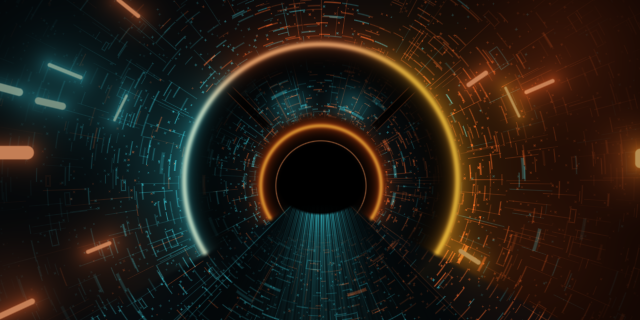
A WebGL 2 fragment shader for this background:

```glsl
#version 300 es
precision highp float;
// A dark neon tunnel: two glowing arches, circuit debris and a teal light road.
uniform vec2 u_resolution;
out vec4 fragColor;

const float TAU = 6.2831853;
const vec3 TEAL = vec3(.14, .50, .53);
const vec3 ORANGE = vec3(.64, .25, .09);
const vec3 AMBER = vec3(.62, .40, .07);

float hash(vec2 p) {
    p = fract(p * vec2(.1031, .1137));
    p += dot(p, p.yx + 33.33);
    return fract((p.x + p.y) * p.x * 7.31 + p.y * 5.17);
}

// Coverage of a signed distance, smoothed over a pixel
float fill(float d) {
    float px = 1. / u_resolution.y;
    return 1. - smoothstep(-px, px, d);
}

float haze(vec2 p, vec2 center, float size) {
    vec2 d = (p - center) / size;
    return exp(-dot(d, d));
}

// Randomly lit boxes on a polar grid; polar = (turn, radius), halfSize in canvas units
vec3 debris(vec2 polar, vec2 cells, vec2 halfSize, float density, float outline, float warmth) {
    vec2 g = polar * cells;
    g.x += hash(vec2(floor(g.y), cells.x)) * 5.;
    vec2 id = floor(g) + cells;
    float lit = step(hash(id + 3.7), density);
    vec2 scale = vec2(TAU * polar.y, 1.) / cells;
    vec2 size = min(halfSize * (.4 + .9 * hash(id + 9.1)), scale * .45);
    vec2 d = abs(fract(g) - .5) * scale - size;
    float box = max(d.x, d.y);
    box = mix(box, abs(box + .002) - .0012, outline);
    vec3 tint = mix(TEAL, ORANGE, step(hash(id + 21.3), warmth));
    return tint * lit * fill(box) * (.35 + .85 * hash(id + 5.9));
}

// Glowing capsule from a to b
void streak(inout vec3 col, vec2 p, vec2 a, vec2 b, float w, vec3 tint) {
    vec2 ab = b - a;
    float d = length(p - a - ab * clamp(dot(p - a, ab) / dot(ab, ab), 0., 1.)) - w;
    col += tint * .45 * exp(-max(d, 0.) * 32.);
    col = mix(col, mix(tint, vec3(.8, .7, .56), .5), fill(d));
}

void main() {
    vec2 p = gl_FragCoord.xy / u_resolution.y;
    vec2 q = p - vec2(1.003, .435);
    float r = length(q);
    float side = q.x / max(r, .001);
    vec2 polar = vec2(atan(q.x, q.y) / TAU + .5, r);

    // Cold left and warm right backdrop with soft hazes
    vec3 col = mix(vec3(.012, .024, .032), vec3(.07, .024, .01), smoothstep(.0, .7, q.x));
    col += TEAL * .14 * haze(p, vec2(.2, .73), .2);
    col += TEAL * .16 * haze(p, vec2(.52, .5), .16);
    col += ORANGE * .2 * haze(p, vec2(.03, .08), .16);
    col += ORANGE * .12 * haze(p, vec2(.36, .19), .16);
    col += ORANGE * .2 * haze(p, vec2(1.76, .82), .24);
    col += ORANGE * .3 * haze(p, vec2(1.98, .5), .12);
    col += ORANGE * .13 * haze(p, vec2(1.68, .22), .24);
    col *= mix(.3, 1., smoothstep(.3, .6, r));

    // Circuit debris outside and between the arches
    float outer = smoothstep(.42, .47, r) * exp(-max(r - .47, 0.) * 4.2);
    float inner = smoothstep(.19, .22, r) * (1. - smoothstep(.25, .4, r));
    float warmth = .15 + .7 * smoothstep(-.35, .4, q.x + .2 * q.y);
    vec3 bits = vec3(0);
    for (float i = 0.; i < 3.; i++) {
        float k = 1. + .37 * i;
        bits += debris(polar, vec2(46, 32) * k, vec2(.03, .0016), .2, 0., warmth);
        bits += debris(polar, vec2(150, 5) * k, vec2(.0008, .09), .12, 0., warmth) * .7;
        bits += debris(polar, vec2(130, 48) * k, vec2(.0022), .09, 0., warmth);
    }
    bits += debris(polar, vec2(30, 17), vec2(.03, .014), .1, 1., warmth);
    bits += debris(polar, vec2(34, 15), vec2(.028, .004), .17, 0., warmth);
    col += bits * (outer * .9 + inner * .6);
    col += vec3(.012, .035, .042) * inner;
    col += TEAL * .4 * inner * haze(vec2(abs(q.x), q.y), vec2(.1, .24), .06);

    // Dark diagonal beams with a warm edge
    float beam = abs(abs(q.x) - q.y) * .7071;
    float beamSpan = smoothstep(.22, .25, r) * (1. - smoothstep(.39, .41, r)) * step(0., q.y);
    col *= 1. - beamSpan * fill(beam - .012) * .9;
    col += ORANGE * .35 * beamSpan * fill(abs(beam - .012) - .001);

    // Large arch, teal through orange to amber, open at the road
    float wall = abs(q.x) + .07 + 1.86 * q.y;
    float open = smoothstep(-.02, .02, wall);
    float toTop = smoothstep(-.93, -.5, side - .15 * min(q.y, 0.));
    float toRight = smoothstep(.1, .75, side);
    vec3 glow = mix(mix(TEAL * .85, ORANGE * .75, toTop), AMBER, toRight);
    vec3 core = mix(mix(vec3(.66, .78, .7), vec3(.82, .56, .36), toTop), vec3(.82, .64, .2), toRight);
    float d = r - .427;
    float halo = d > 0. ? .6 * exp(-d * 26.) + .26 * exp(-d * 8.) : .86 * exp(d * 48.);
    col += glow * halo * mix(.12, 1., open);
    col = mix(col, core, open * exp(-pow(abs(d) / .0095, 2.)));

    // Small arch, set slightly lower
    vec2 low = q + vec2(0, .016);
    float rim = length(low);
    d = rim - .188;
    col *= 1. - .8 * fill(d);
    col += vec3(.6, .2, .04) * open * exp(-abs(d) * (d > 0. ? 48. : 62.));
    col = mix(col, vec3(.8, .53, .17), open * .95 * exp(-pow(abs(d) / .0065, 2.)));

    // Road: dark wedge, scattered sparks and converging teal rays
    float depth = max(-q.y - .105, 0.);
    float road = smoothstep(-.07, -.09, q.y);
    float wedge = road * fill(abs(q.x) + q.y - .015);
    col *= 1. - .8 * wedge;
    col *= 1. - .4 * road * (1. - open);
    float u = q.x / (.18 - q.y);
    float rays = .62 + .16 * sin(u * 113.) + .11 * sin(u * 247. + 1.) + .1 * sin(u * 391. + q.y * 9.);
    col += TEAL * road * rays * exp(-pow(abs(u) / .25, 2.)) * (1.1 * exp(-depth * 8.) + .2);
    col += vec3(.008, .025, .032) * road * (1. - open);
    col += bits * road * (1. - open) * smoothstep(.02, .2, depth) * .4;
    float edge = abs(abs(q.x) + q.y - .015) * .7071;
    col += mix(TEAL, ORANGE * .5, step(0., q.x)) * road * .4 * fill(edge - .0012);

    // Black opening with a flattened base and a thin rim
    vec2 hole = vec2(low.x, low.y < 0. ? low.y * 1.5 : low.y);
    col *= 1. - .98 * (1. - smoothstep(-.012, .004, length(hole) - .137));
    col += vec3(.5, .3, .18) * fill(abs(rim - .141) - .0015) * smoothstep(-.12, -.06, q.y);

    // Bright light streaks flying past
    vec3 hot = ORANGE * 1.15;
    streak(col, p, vec2(-.02, .523), vec2(.085, .523), .021, hot);
    streak(col, p, vec2(0, .728), vec2(.06, .712), .012, TEAL * .8);
    streak(col, p, vec2(.12, .685), vec2(.195, .668), .011, TEAL * .8);
    streak(col, p, vec2(.155, .797), vec2(.252, .758), .006, TEAL);
    streak(col, p, vec2(.358, .625), vec2(.395, .7), .004, TEAL);
    streak(col, p, vec2(.37, 1), vec2(.432, .95), .006, hot);
    streak(col, p, vec2(0, .012), vec2(.1, .058), .009, hot);
    streak(col, p, vec2(.275, .213), vec2(.342, .24), .006, hot);
    streak(col, p, vec2(1.645, .712), vec2(1.727, .747), .006, hot);
    streak(col, p, vec2(1.465, .735), vec2(1.518, .772), .007, hot);
    streak(col, p, vec2(1.58, .725), vec2(1.622, .637), .004, AMBER);
    streak(col, p, vec2(1.44, .215), vec2(1.495, .18), .007, AMBER);
    streak(col, p, vec2(2, .49), vec2(2, .52), .015, AMBER);
    fragColor = vec4(min(col, .85), 1);
}
```
